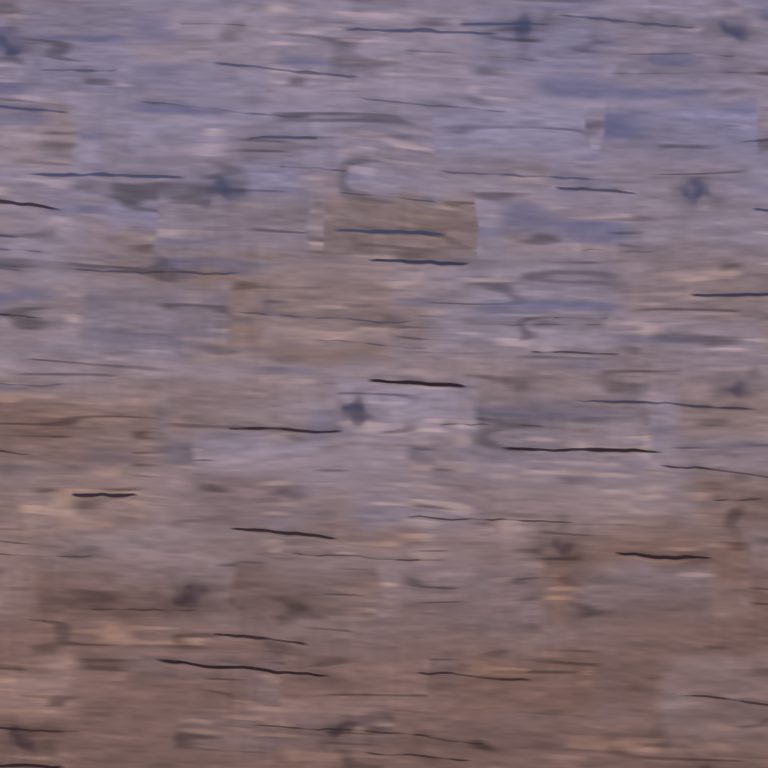
This texture is drawn by a three.js fragment shader. Its source:

```glsl
varying vec2 vUv;

#define LAVENDER vec3(0.525, 0.485, 0.565)
#define MAUVE vec3(0.535, 0.465, 0.485)
#define BROWN vec3(0.475, 0.375, 0.36)
#define BLUE_STAIN vec3(0.30, 0.32, 0.48)
#define CRACK_DARK vec3(0.16, 0.12, 0.14)
#define PALE_FIBRE vec3(0.13, 0.10, 0.07)
#define GRAIN_SLOPE 0.04
#define GRAIN_CONTRAST 0.33
#define CRACK_CELL vec2(0.27, 0.077)
#define CRACK_SHARE 0.36
#define KNOT_CELL 0.23
#define KNOT_SHARE 0.42

float hash(vec2 p) {
  vec3 q = fract(p.xyx * vec3(0.1031, 0.1030, 0.0973));
  q += dot(q, q.yzx + 33.33);
  return fract((q.x + q.y) * q.z);
}

float noise(vec2 p) {
  vec2 i = floor(p), f = fract(p);
  f = f * f * (3.0 - 2.0 * f);
  return mix(mix(hash(i), hash(i + vec2(1.0, 0.0)), f.x),
             mix(hash(i + vec2(0.0, 1.0)), hash(i + 1.0), f.x), f.y);
}

float fbm(vec2 p) {
  float sum = 0.0, amp = 0.5;
  for (int i = 0; i < 4; i++) {
    sum += amp * noise(p);
    p = p * 2.03 + 17.7;
    amp *= 0.5;
  }
  return sum / 0.9375;
}

// Weathered board: broad tint, layered grain, hairlines, pale fibres, stains
vec3 wood(vec2 p, float seed) {
  vec2 q = p + vec2(0.0, GRAIN_SLOPE * p.x);
  q.y += 0.016 * noise(p * vec2(4.0, 6.0) + seed);
  float broad = fbm(q * vec2(3.0, 9.0) + seed) - 0.5;
  float height = p.y + 0.75 * broad + 0.1 * (p.x - 0.5);
  vec3 col = mix(BROWN, MAUVE, smoothstep(0.0, 0.52, height));
  col = mix(col, LAVENDER, smoothstep(0.45, 0.95, height));

  float band = noise(q * vec2(6.0, 42.0) + seed) - 0.5;
  float streak = noise(q * vec2(14.0, 105.0) + seed * 1.7) - 0.5;
  float fine = noise(q * vec2(34.0, 190.0) + seed * 2.3) - 0.5;
  float hair = noise(q * vec2(60.0, 290.0) + seed * 3.1) - 0.5;
  float grain = 0.3 * broad + 0.26 * band + 0.32 * streak + 0.36 * fine + 0.26 * hair;
  col *= 1.0 + GRAIN_CONTRAST * grain;

  float contour = abs(noise(q * vec2(7.0, 62.0) + seed + 51.0) - 0.5);
  float broken = smoothstep(0.5, 0.8, noise(q * vec2(16.0, 50.0) + seed + 77.0));
  col *= 1.0 - 0.24 * broken * smoothstep(0.14, 0.02, contour);
  float worn = smoothstep(0.42, 0.68, fbm(q * vec2(5.0, 14.0) + seed + 23.0));
  float fibre = noise(q * vec2(20.0, 150.0) + seed + 31.0);
  col += PALE_FIBRE * worn * smoothstep(0.55, 0.95, fibre);
  float stain = smoothstep(0.7, 0.95, noise(q * vec2(8.0, 50.0) + seed + 87.0));
  vec3 stained = mix(col * 0.78, BLUE_STAIN, smoothstep(0.2, 0.7, p.y));
  return mix(col, stained, 0.42 * stain);
}

// Overlapping patches whose grain and tone differ from their neighbours
vec3 patchwork(vec2 p) {
  vec3 col = wood(p, 3.0);
  for (int i = 0; i < 2; i++) {
    float layer = float(i);
    vec2 size = mix(vec2(0.31, 0.17), vec2(0.22, 0.12), layer);
    vec2 g = p / size + vec2(0.3, 0.6) * layer;
    g.x += hash(vec2(floor(g.y), 7.0 + layer));
    vec2 id = floor(g);
    float r = hash(id + 31.0 * layer);
    vec2 inset = (0.5 - abs(fract(g) - 0.5)) * size;
    inset += 0.014 * (vec2(noise(p * 30.0), noise(p * 30.0 + 60.0)) - 0.5);
    float soft = mix(0.004, 0.06, hash(id + 61.0));
    float mask = smoothstep(0.006, 0.006 + soft, inset.x)
               * smoothstep(0.006, 0.04, inset.y) * step(0.35, r);
    float warmth = hash(id + 43.0) - 0.5;
    vec3 tint = 1.0 + 0.1 * (hash(id + 14.0) - 0.5) + vec3(0.06, 0.0, -0.1) * warmth;
    col = mix(col, wood(p, 11.0 + 70.0 * r) * tint, mask);
  }
  return col;
}

// Small smudged knots
vec3 addKnots(vec3 col, vec2 p) {
  vec2 g = p / KNOT_CELL + 0.37;
  vec2 id = floor(g);
  vec2 centre = 0.3 + 0.4 * vec2(hash(id + 5.0), hash(id + 9.0));
  vec2 d = (fract(g) - centre) * KNOT_CELL;
  d += 0.024 * (vec2(noise(p * 60.0), noise(p * 60.0 + 40.0)) - 0.5);
  float dist = length(d * vec2(0.75, 1.2));
  float present = step(hash(id + 2.0), KNOT_SHARE);
  col *= 1.0 - 0.16 * present * smoothstep(0.045, 0.005, dist);
  vec3 ink = mix(CRACK_DARK * 1.5, BLUE_STAIN * 0.8, smoothstep(0.2, 0.7, p.y));
  float blot = mix(0.35, 0.8, noise(p * vec2(70.0, 130.0)));
  return mix(col, ink, blot * present * smoothstep(0.02, 0.003, dist));
}

// Tapered cracks, mostly faint and ragged, with a pale lower lip
vec3 addCracks(vec3 col, vec2 p) {
  for (int i = 0; i < 3; i++) {
    float layer = float(i);
    vec2 g = p / CRACK_CELL + vec2(0.37, 0.41) * layer;
    g.x += hash(vec2(floor(g.y), 19.0 + layer));
    vec2 id = floor(g) + 47.0 * layer;
    vec2 d = (fract(g) - 0.5) * CRACK_CELL;
    float x = d.x / (CRACK_CELL.x * mix(0.14, 0.46, hash(id + 3.0)));
    float taper = max(1.0 - x * x, 0.0);
    float y = d.y + 0.02 * (hash(id + 8.0) - 0.5) + mix(0.0, 0.11, hash(id + 12.0)) * d.x;
    y += 0.0035 * (noise(vec2(p.x * 22.0, id.y)) - 0.5) + 0.0016 * (noise(vec2(p.x * 75.0, id.y)) - 0.5);
    float rank = hash(id + 27.0);
    float ragged = noise(vec2(p.x * 45.0, id.y + 9.0));
    float width = mix(0.0003, 0.0024, rank * rank) * sqrt(taper) * mix(0.5, 1.3, ragged);
    float present = step(hash(id), CRACK_SHARE) * smoothstep(0.0, 0.35, taper);
    float strength = mix(0.3, 0.95, rank) * mix(1.0, 0.75, smoothstep(0.5, 1.0, p.y));
    strength *= mix(smoothstep(0.15, 0.6, ragged), 1.0, rank);
    float line = 1.0 - smoothstep(width * 0.4, width + 0.0015, abs(y));
    float lip = 1.0 - smoothstep(0.0, 0.0035, abs(y + width + 0.0035));
    float blue = smoothstep(0.35, 0.85, p.y + 0.5 * (hash(id + 35.0) - 0.5));
    col += PALE_FIBRE * 0.6 * present * strength * lip * ragged;
    col *= 1.0 - 0.14 * present * smoothstep(0.011, 0.0, abs(y)) * ragged;
    col = mix(col, mix(CRACK_DARK, BLUE_STAIN * 0.8, blue), present * strength * line);
  }
  return col;
}

void main() {
  vec3 col = patchwork(vUv);
  float weave = noise(vUv * vec2(120.0, 40.0)) - 0.5;
  col *= 1.0 + 0.05 * weave * smoothstep(0.45, 0.75, fbm(vUv * 6.0 + 9.0));
  col = addKnots(col, vUv);
  col = addCracks(col, vUv);
  gl_FragColor = vec4(col, 1.0);
}
```
